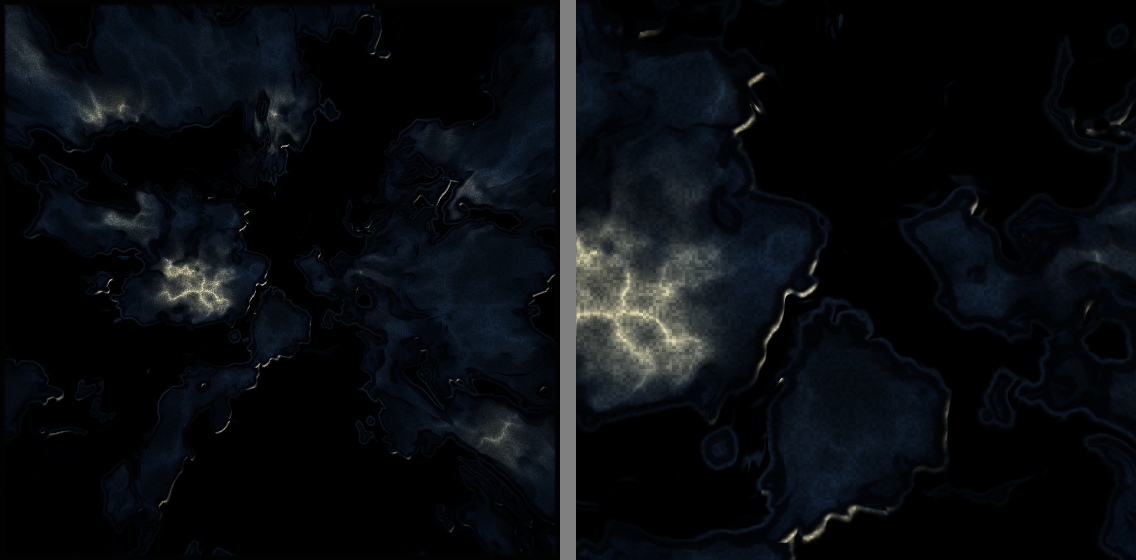
Left: the whole. Right: its middle third, enlarged.
Give the GLSL for this background, as a Shadertoy shader.

```glsl
// Dark ink-blue liquid islands on black, with thin glinting rims and pale inner glows.

float hash(vec2 p) {
    vec3 q = fract(vec3(p.xyx) * 0.1031);
    q += dot(q, q.yzx + 33.33);
    return fract((q.x + q.y) * q.z);
}

float noise(vec2 p) {
    vec2 cell = floor(p), f = fract(p);
    f = f * f * f * (f * (f * 6.0 - 15.0) + 10.0);
    return mix(mix(hash(cell), hash(cell + vec2(1, 0)), f.x),
               mix(hash(cell + vec2(0, 1)), hash(cell + vec2(1, 1)), f.x), f.y);
}

float fbm(vec2 p) {
    float sum = 0.0, amp = 0.53;
    for (int i = 0; i < 4; i++) {
        sum += amp * noise(p);
        p = mat2(0.8, -0.6, 0.6, 0.8) * p * 2.03 + 17.3;
        amp *= 0.5;
    }
    return sum;
}

// Features grow a little towards the canvas border
vec2 lens(vec2 p) {
    return p / (0.65 + 0.7 * length(p)) + 20.0;
}

// Signed height of the liquid: positive inside the islands
float height(vec2 p) {
    vec2 q = lens(p);
    vec2 warp = vec2(fbm(q * 9.0 + 3.7), fbm(q * 9.0 + 41.2)) - 0.5;
    return fbm(q * 7.5 + 1.5 * warp) - 0.525;
}

void mainImage(out vec4 fragColor, in vec2 fragCoord) {
    vec2 uv = fragCoord / iResolution.xy;
    vec2 p = uv - 0.5;
    vec2 q = lens(p);

    // Height, slope and approximate distance to the shoreline
    float h = height(p);
    vec2 e = vec2(0.002, 0.0);
    vec2 slope = vec2(height(p + e.xy) - h, height(p + e.yx) - h) / e.x;
    float dist = h / max(length(slope), 1.0);

    // Shorelines are crisp in the middle and hazy near the border
    float haze = smoothstep(0.32, 0.65, length(p));
    float body = smoothstep(-0.001 - 0.02 * haze, 0.007 + 0.03 * haze, dist);
    float rim = exp(-pow((dist + 0.001) / 0.0016, 2.0)) * (1.0 - 0.8 * haze);
    float groove = exp(-pow((dist - 0.005) / 0.0025, 2.0));

    // Inner folds, faceted creases and broad light
    float fold = pow(1.0 - abs(2.0 * fbm(q * 13.0 + 7.0) - 1.0), 6.0);
    float light = smoothstep(0.42, 0.85, noise(p * 7.0 + 91.0));
    float depth = smoothstep(0.03, 0.2, h);
    float glow = depth * (0.12 + 0.95 * light) * (0.45 + 0.65 * fold) * (1.0 - 0.6 * haze);

    // Glints where the rim faces the light
    vec2 normal = slope / max(length(slope), 0.001);
    float facing = pow(max(dot(normal, normalize(vec2(-0.5, 0.8))), 0.0), 3.0);
    float glint = rim * facing * smoothstep(0.64, 0.85, noise(q * 17.0 + 5.0));

    float tone = 0.5 + 0.6 * fold + 0.7 * noise(q * 10.0 + 30.0) * depth;
    vec3 color = vec3(0.0, 0.001, 0.005);
    color += vec3(0.023, 0.053, 0.092) * body * tone * (1.0 - 0.6 * groove);
    color += vec3(0.035, 0.065, 0.095) * rim * (0.1 + 1.7 * noise(q * 12.0 + 12.0));
    color += vec3(0.20, 0.21, 0.19) * glow * body;
    color += vec3(0.34, 0.29, 0.17) * pow(glow, 2.5) * body;
    color += vec3(0.70, 0.64, 0.48) * glint;

    // Fine grain and a thin dull frame
    color *= 0.8 + 0.4 * hash(floor(uv * 512.0));
    float inset = 0.5 - max(abs(p.x), abs(p.y));
    color = mix(vec3(0.008, 0.009, 0.010), color, smoothstep(0.006, 0.012, inset));

    fragColor = vec4(color, 1.0);
}
```
